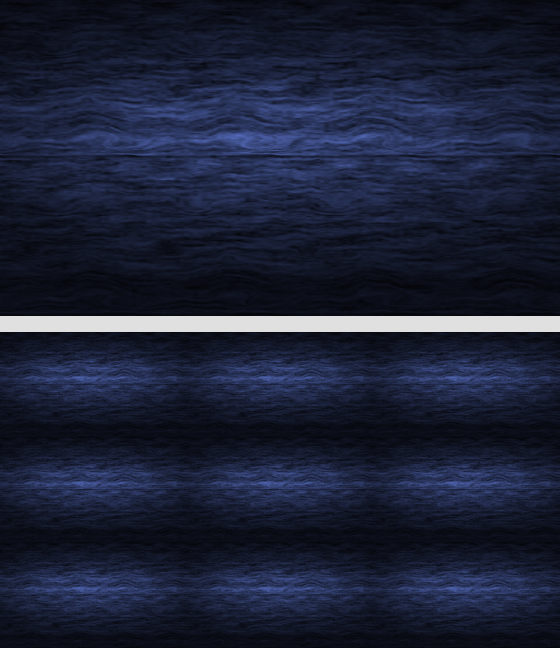
Top, the tile; bottom, the same tile 3 across and 3 down.
Reproduce this texture procedurally as a Shadertoy shader.

```glsl
const float PI = 3.14159265;
const float TAU = 6.2831853;

float hash(vec2 p) {
    vec3 q = fract(vec3(p.xyx) * 0.1031);
    q += dot(q, q.yzx + 33.33);
    return fract((q.x + q.y) * q.z);
}

// Value noise whose cells wrap after a whole period
float noise(vec2 p, vec2 period) {
    vec2 cell = floor(p);
    vec2 f = fract(p);
    f = f * f * (3.0 - 2.0 * f);
    vec2 a = mod(cell, period);
    vec2 b = mod(cell + 1.0, period);
    return mix(mix(hash(a), hash(vec2(b.x, a.y)), f.x),
               mix(hash(vec2(a.x, b.y)), hash(b), f.x), f.y);
}

// Noise with the given number of cells per unit
float streaks(vec2 p, vec2 cells) {
    return noise(p * cells, cells);
}

// Soft bump that repeats every unit
float lobe(float d, float width) {
    float s = sin(PI * d) / (PI * width);
    return exp(-s * s);
}

// Height along the growth rings: gentle waves plus closed eyes
float ringHeight(vec2 p, float wavy) {
    float h = p.y + 0.004 * sin(TAU * (2.0 * p.x + 3.0 * p.y));
    h += 0.003 * sin(TAU * (5.0 * p.x - 2.0 * p.y) + 1.3);
    h += wavy * (0.026 * sin(TAU * p.x + 0.6) + 0.012 * sin(TAU * (2.0 * p.x + p.y) + 1.0));
    h += 0.085 * lobe(p.x - 0.87, 0.19) * lobe(p.y - 0.075, 0.038);
    h += 0.050 * lobe(p.x - 0.22, 0.09) * lobe(p.y - 0.40, 0.030);
    h -= 0.035 * lobe(p.x - 0.62, 0.07) * lobe(p.y - 0.38, 0.025);
    h += 0.065 * lobe(p.x - 0.40, 0.13) * lobe(p.y - 0.68, 0.050);
    return h;
}

void mainImage(out vec4 fragColor, in vec2 fragCoord) {
    vec2 uv = fragCoord / iResolution.xy;
    vec2 board = uv * vec2(4.0, 2.0);

    // Bands of figured and calm grain
    float wavy = lobe(board.y - 0.22, 0.15);
    float calm = lobe(board.y - 0.68, 0.10);
    float height = ringHeight(board, wavy);

    // Growth rings from broad to thin
    float broad = streaks(vec2(board.x, height), vec2(2.0, 19.0)) - 0.5;
    float thin = streaks(vec2(board.x + 0.3, height), vec2(4.0, 53.0)) - 0.5;
    float tone = 1.0 + broad * (0.32 + 0.55 * wavy) + thin * (0.72 - 0.35 * calm);

    // Fibres and short pores over the whole panel
    vec2 bent = vec2(uv.x, height * 0.5);
    tone += 0.50 * (streaks(bent, vec2(34.0, 150.0)) - 0.5);
    tone += 0.36 * (streaks(uv, vec2(120.0, 210.0)) - 0.5);
    float pore = streaks(bent + 0.37, vec2(64.0, 170.0));
    tone -= 0.24 * smoothstep(0.68, 0.92, pore);

    // Dark seam between boards and a dimmer calm band
    float seam = lobe(board.y - 0.01 + 0.003 * sin(TAU * board.x), 0.008);
    tone *= (1.0 - 0.42 * seam) * (1.0 - 0.14 * calm);
    tone += 0.10 * wavy;

    // Light falling off towards the edges
    vec2 glow = 0.5 + 0.5 * cos(TAU * (uv - vec2(0.5, 0.555)));
    float light = 0.075 + 0.30 * pow(glow.y, 0.8) * (0.4 + 0.6 * sqrt(glow.x));

    vec3 blueStain = vec3(0.45, 0.57, 1.0);
    fragColor = vec4(blueStain * light * max(tone, 0.25), 1.0);
}
```
